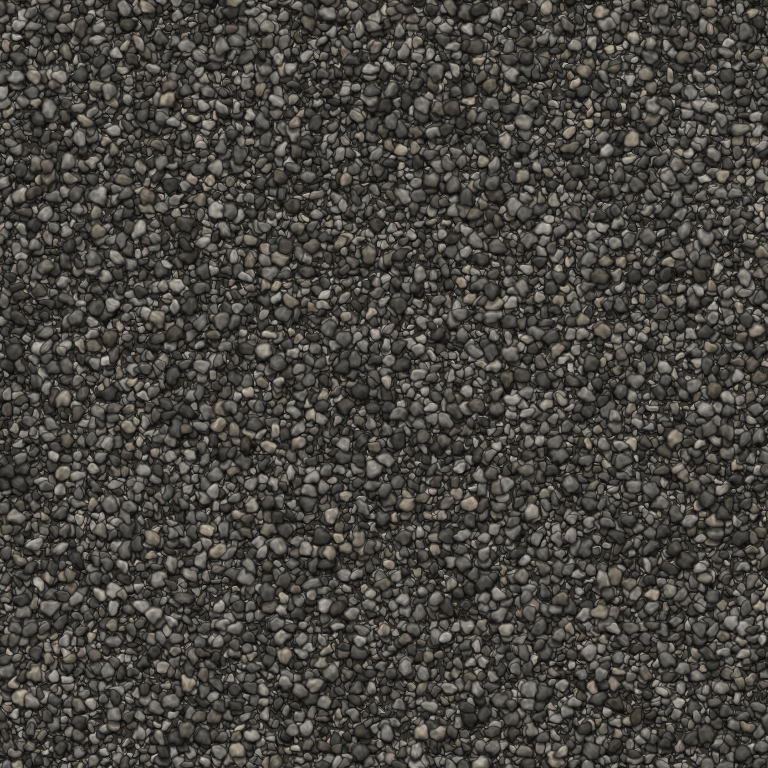
This texture is drawn by a WebGL 1 fragment shader. Its source:

```glsl
precision highp float;

uniform vec2 u_resolution;

const vec3 GAP_COLOR = vec3(0.21, 0.20, 0.175);
const vec3 DARK_STONE = vec3(0.235, 0.232, 0.218);
const vec3 PALE_STONE = vec3(0.56, 0.545, 0.515);
const vec3 WARM_TINT = vec3(1.04, 0.99, 0.93);
const vec3 LIGHT_DIR = vec3(-0.12, 0.60, 0.79);

vec3 hash3(vec2 p) {
  vec3 q = fract(vec3(p.xyx) * vec3(0.1031, 0.1030, 0.0973));
  q += dot(q, q.yxz + 33.33);
  return fract((q.xxy + q.yzz) * q.zyx);
}

float valueNoise(vec2 p) {
  vec2 cell = floor(p);
  vec2 f = fract(p);
  f = f * f * (3.0 - 2.0 * f);
  float bottom = mix(hash3(cell).x, hash3(cell + vec2(1.0, 0.0)).x, f.x);
  float top = mix(hash3(cell + vec2(0.0, 1.0)).x, hash3(cell + 1.0).x, f.x);
  return mix(bottom, top, f.y);
}

mat2 rotation(float angle) {
  float c = cos(angle);
  float s = sin(angle);
  return mat2(c, s, -s, c);
}

// Rounded, slightly lobed outline: 1 on the rim, 0 in the middle
float stoneDistance(vec2 q, float phase) {
  float angle = atan(q.y, q.x + 1e-5);
  float lobes = 0.07 * sin(3.0 * angle + phase) + 0.04 * sin(2.0 * angle - 2.0 * phase);
  return length(q) * (1.0 + lobes);
}

// Tone of one stone, streaked along its long axis
vec3 stoneAlbedo(vec3 rnd, vec2 q, float grain) {
  float streak = valueNoise(q * vec2(1.6, 3.6) + rnd.yz * 60.0 + 20.0);
  vec3 albedo = mix(DARK_STONE, PALE_STONE, pow(rnd.x, 1.1));
  albedo *= mix(vec3(1.0), WARM_TINT, smoothstep(0.5, 1.0, rnd.y));
  return albedo * (0.76 + 0.24 * grain + 0.26 * streak);
}

vec3 shadeStone(vec3 albedo, vec2 outward, float d, vec2 roughness) {
  float tilt = 0.88 * pow(min(d, 1.0), 1.5);
  vec3 normal = normalize(vec3(outward * tilt + roughness, sqrt(1.0 - tilt * tilt)));
  float diffuse = 0.40 + 0.76 * max(dot(normal, LIGHT_DIR), 0.0);
  float rim = 1.0 - 0.42 * smoothstep(0.72, 1.0, d);
  vec3 halfway = normalize(LIGHT_DIR + vec3(0.0, 0.0, 1.0));
  float gloss = 0.05 * pow(max(dot(normal, halfway), 0.0), 24.0);
  return (albedo * diffuse + gloss) * rim;
}

// Paints one jittered grid of stones, with contact shadows, over the base
vec3 paintStones(vec3 base, vec2 uv, float cells, float presence, float seed,
                 float grain, vec2 roughness) {
  vec2 p = uv * cells + seed * 7.31;
  vec2 home = floor(p);
  float pixel = cells / min(u_resolution.x, u_resolution.y);
  vec3 color = base;
  for (int y = -1; y <= 1; y++) {
    for (int x = -1; x <= 1; x++) {
      vec2 cell = home + vec2(float(x), float(y));
      vec3 place = hash3(cell + seed * 17.0);
      vec3 form = hash3(cell + seed * 17.0 + 91.7);
      vec3 tone = hash3(cell + seed * 17.0 + 213.1);
      if (place.z > presence) continue;

      vec2 local = p - cell - 0.5 - 0.7 * (place.xy - 0.5);
      float radius = mix(0.42, 0.64, form.x);
      float aspect = mix(0.55, 0.92, form.y);
      vec2 axes = radius * vec2(1.0, aspect);
      mat2 turn = rotation(form.z * 6.2832);
      vec2 q = (local * turn) / axes;
      float d = stoneDistance(q, tone.z * 6.2832);
      vec2 outward = normalize(turn * (q / axes) + 1e-5);

      float shadow = 1.0 - smoothstep(0.95, 1.32, d + 0.14 * outward.y);
      color *= 1.0 - 0.45 * shadow;

      float edge = 0.8 * pixel / (radius * aspect);
      float coverage = 1.0 - smoothstep(1.0 - edge, 1.0 + edge, d);
      if (coverage > 0.0) {
        vec3 albedo = stoneAlbedo(tone, q, grain);
        color = mix(color, shadeStone(albedo, outward, d, roughness), coverage);
      }
    }
  }
  return color;
}

void main() {
  vec2 uv = gl_FragCoord.xy / min(u_resolution.x, u_resolution.y);

  // Fine mineral grain and gentle surface dents
  float grain = 0.5 * valueNoise(uv * 210.0) + 0.5 * valueNoise(uv * 430.0 + 19.0);
  vec2 dents = vec2(valueNoise(uv * 150.0 + 5.0), valueNoise(uv * 150.0 + 47.0)) - 0.5;
  vec2 roughness = 0.55 * dents;

  // Slight bending keeps the outlines irregular
  vec2 bent = uv + 0.004 * dents;

  // Grit first, then ever larger pebbles on top
  vec3 color = GAP_COLOR * (0.7 + 0.6 * grain);
  color = paintStones(color, bent, 112.0, 1.0, 1.0, grain, roughness);
  color = paintStones(color, bent, 82.0, 0.75, 2.0, grain, roughness);
  color = paintStones(color, bent, 63.0, 0.6, 3.0, grain, roughness);
  color = paintStones(color, bent, 50.0, 0.55, 4.0, grain, roughness);

  // Broad light and dark patches
  color *= 1.0 + 0.08 * (valueNoise(uv * 9.0) - 0.5);
  gl_FragColor = vec4(color, 1.0);
}
```
